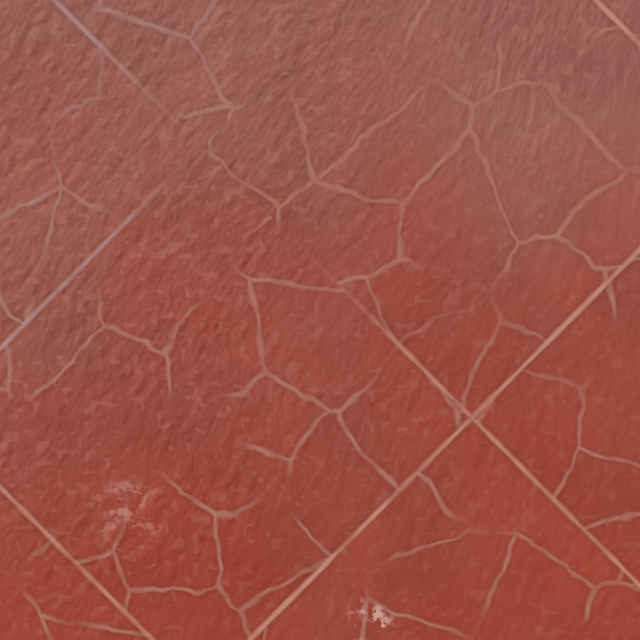
Write a Shadertoy shader that draws this texture.

```glsl
// Worn red floor tiles laid diagonally, embossed with a pale crack network.

const float PITCH = 0.846;                 // joint spacing along x + y and y - x
const float SIDE = PITCH * 0.70711;        // tile side in canvas units
const vec2 CORNER = vec2(1.085, -0.39);    // a joint crossing, in diagonal axes
const float CELLS = 3.7;                   // crack cells along a tile side
const vec3 BRICK = vec3(0.615, 0.265, 0.210);
const vec3 DUSTY = vec3(0.600, 0.375, 0.335);
const vec3 VEIN = vec3(0.665, 0.445, 0.380);
const vec3 GROUT = vec3(0.740, 0.530, 0.450);
const vec3 COOL = vec3(0.650, 0.495, 0.485);
const vec3 CHALK = vec3(0.790, 0.620, 0.570);

float hash(vec2 p) {
    return fract(sin(dot(p, vec2(127.1, 311.7))) * 43758.545);
}

vec2 hash2(vec2 p) {
    return vec2(hash(p), hash(p + 41.3));
}

float noise(vec2 p) {
    vec2 i = floor(p), f = fract(p);
    f = f * f * (3.0 - 2.0 * f);
    return mix(mix(hash(i), hash(i + vec2(1, 0)), f.x),
               mix(hash(i + vec2(0, 1)), hash(i + vec2(1, 1)), f.x), f.y);
}

float fbm(vec2 p) {
    float sum = 0.0, amp = 0.5;
    for (int i = 0; i < 4; i++) {
        sum += amp * noise(p);
        p = mat2(1.6, 1.2, -1.2, 1.6) * p + 7.3;
        amp *= 0.5;
    }
    return sum;
}

vec2 wobble(vec2 p) {
    return vec2(noise(p), noise(p + 31.0)) - 0.5;
}

// Distance to the nearest border between jittered cells
float crackDistance(vec2 p, vec2 seed) {
    vec2 cell = floor(p), f = fract(p), nearest = vec2(0), home = vec2(0);
    float best = 9.0, edge = 9.0;
    for (int y = -1; y <= 1; y++)
    for (int x = -1; x <= 1; x++) {
        vec2 g = vec2(x, y);
        vec2 r = g + 0.05 + 0.9 * hash2(cell + g + seed) - f;
        float d = dot(r, r);
        if (d < best) { best = d; nearest = r; home = g; }
    }
    for (int y = -2; y <= 2; y++)
    for (int x = -2; x <= 2; x++) {
        vec2 g = home + vec2(x, y);
        vec2 r = g + 0.05 + 0.9 * hash2(cell + g + seed) - f;
        vec2 across = r - nearest;
        if (dot(across, across) > 0.0001)
            edge = min(edge, dot(0.5 * (nearest + r), normalize(across)));
    }
    return edge;
}

// Soft-edged line coverage for a distance d and half width w
float stroke(float d, float w, float aa) {
    return 1.0 - smoothstep(0.2 * w, w + aa, d);
}

// Bumpy surface height, brushed along a direction that drifts over the floor
float relief(vec2 p, float angle) {
    vec2 along = vec2(cos(angle), sin(angle));
    vec2 q = vec2(dot(p, along), dot(p, vec2(-along.y, along.x)));
    return fbm((q + 0.012 * wobble(p * 22.0)) * vec2(45.0, 75.0));
}

// Patch of small chalky scratches
float scuff(vec2 p, vec2 centre, float radius) {
    float patchMask = 1.0 - smoothstep(0.3, 1.0, length(p - centre) / radius);
    return patchMask * smoothstep(0.50, 0.68, fbm(p * 90.0));
}

void mainImage(out vec4 fragColor, in vec2 fragCoord) {
    vec2 uv = fragCoord / iResolution.y;
    float aa = 1.0 / iResolution.y;
    float left = uv.y - uv.x;

    // Diagonal tile axes
    vec2 grid = (vec2(uv.x + uv.y, left) - CORNER) / PITCH;
    vec2 tile = floor(grid);
    vec2 local = fract(grid);

    // Glaze: brick red low down, dusty in drifts towards the top
    float haze = uv.y * 0.95 + 0.05 + 0.7 * (fbm(uv * 3.5 + 2.0) - 0.47);
    vec3 col = mix(BRICK, DUSTY, smoothstep(0.0, 1.0, haze));
    col *= 0.94 + 0.12 * fbm(uv * 9.0 + tile * 5.0);

    // Embossed grain and glints, stronger towards the upper left
    float rough = smoothstep(-0.6, 0.6, left + 0.6 * (noise(uv * 6.0) - 0.5));
    float angle = 0.9 + 0.25 * noise(uv * 2.0);
    vec2 light = vec2(-0.0035, 0.0035);
    float slope = relief(uv, angle) - relief(uv + light, angle);
    col += slope * mix(0.07, 0.19, rough);
    float fleck = smoothstep(0.68, 0.92, noise(uv * 95.0 + wobble(uv * 40.0)));
    col = mix(col, VEIN + 0.02, fleck * mix(0.2, 0.42, rough));

    // Cracks: ragged, uneven in width, missing in places
    vec2 p = local * CELLS + 0.12 * wobble(uv * 16.0) + 0.05 * wobble(uv * 55.0);
    float crack = crackDistance(p, tile * 17.0 + 3.0) * SIDE / CELLS;
    float worn = smoothstep(0.26, 0.5, noise(uv * 9.0 + 11.0));
    worn *= 0.6 + 0.5 * noise(uv * 60.0);
    float crackWidth = mix(0.0036, 0.0056, noise(uv * 28.0));
    vec3 veinCol = mix(VEIN, COOL, 0.7 * smoothstep(0.2, 0.8, left));
    col *= 1.0 - 0.05 * worn * stroke(crack, 0.012, aa);
    col = mix(col, veinCol, worn * stroke(crack, crackWidth, aa));

    // Straight joints, fading where the floor is most worn
    vec2 joint = min(local, 1.0 - local) * SIDE + 0.002 * wobble(uv * 45.0);
    float d = abs(min(joint.x, joint.y));
    float kept = smoothstep(0.14, 0.45, length(uv - vec2(0.5, 0.8)));
    kept *= 0.55 + 0.55 * noise(uv * 35.0);
    vec3 groutCol = mix(GROUT, COOL + 0.05, smoothstep(0.1, 0.5, left));
    col *= 1.0 - 0.08 * kept * stroke(d, 0.012, aa);
    col = mix(col, groutCol, min(kept, 1.0) * stroke(d, 0.0048, aa));

    // Chalky scuffs
    float chalk = scuff(uv, vec2(0.58, 0.03), 0.05) + 0.5 * scuff(uv, vec2(0.2, 0.2), 0.08);
    col = mix(col, CHALK, min(chalk, 1.0));

    fragColor = vec4(col, 1.0);
}
```
